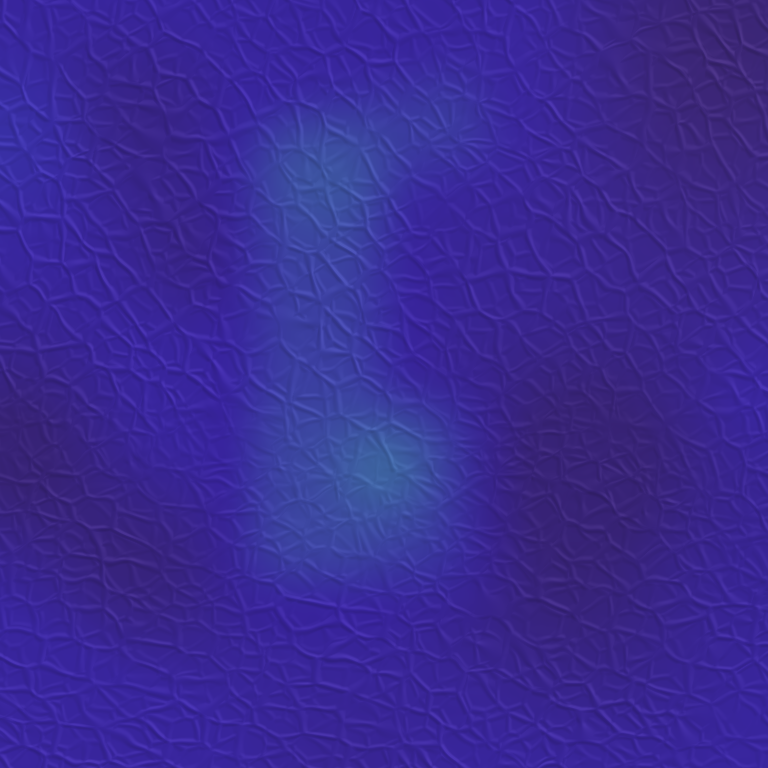
This texture is drawn by a three.js fragment shader. Its source:

```glsl
varying vec2 vUv;

vec2 hash2(vec2 p) {
  vec3 q = fract(p.xyx * vec3(0.1031, 0.1030, 0.0973));
  q += dot(q, q.yzx + 33.33);
  return fract((q.xx + q.yz) * q.zy);
}

float noise(vec2 p) {
  vec2 i = floor(p), f = fract(p);
  f = f * f * (3.0 - 2.0 * f);
  return mix(mix(hash2(i).x, hash2(i + vec2(1, 0)).x, f.x),
             mix(hash2(i + vec2(0, 1)).x, hash2(i + vec2(1, 1)).x, f.x), f.y);
}

// Coordinates along and across the direction a
vec2 rotate(vec2 p, float a) {
  return mat2(cos(a), -sin(a), sin(a), cos(a)) * p;
}

// Groove between cells: 1 on the border, 0 inside
float crease(vec2 p, float width) {
  vec2 cell = floor(p), f = fract(p);
  float near = 8.0, second = 8.0;
  for (int y = -1; y <= 1; y++) {
    for (int x = -1; x <= 1; x++) {
      vec2 o = vec2(x, y);
      float d = length(o + 0.08 + 0.84 * hash2(cell + o + 40.0) - f);
      second = min(second, max(near, d));
      near = min(near, d);
    }
  }
  return 1.0 - smoothstep(0.0, width, second - near);
}

// Leather relief: diagonal folds above, flatter folds below, fine wrinkles
float leather(vec2 p) {
  vec2 warp = vec2(noise(p * 8.0), noise(p * 8.0 + 31.0)) - 0.5;
  vec2 ripple = vec2(noise(p * 42.0 + 7.0), noise(p * 42.0 + 53.0)) - 0.5;
  vec2 q = p + 0.025 * warp + 0.008 * ripple;
  float lower = smoothstep(0.35, 0.6, 0.85 - p.y + 0.25 * (noise(p * 4.0) - 0.5));
  float diagonal = crease(rotate(q, -0.85) * vec2(17.0, 25.0), 0.25);
  float level = crease(rotate(q, -0.3) * vec2(17.0, 27.0) + 9.0, 0.25);
  float wrinkle = crease(rotate(q, 0.5) * vec2(29.0, 33.0) + 17.0, 0.3);
  float folds = mix(diagonal, level, lower) * (0.5 + 0.6 * noise(p * 14.0 + 80.0));
  float fine = wrinkle * (0.2 + 0.5 * noise(p * 18.0 + 20.0));
  return -max(folds, fine) + 0.15 * noise(p * 75.0) + 0.3 * noise(p * 30.0);
}

float softBox(vec2 p, vec2 halfSize, float blur) {
  vec2 s = 1.0 - smoothstep(halfSize - blur, halfSize + blur, abs(p));
  return s.x * s.y;
}

float spot(vec2 p, vec2 center, float radius) {
  vec2 d = (p - center) / radius;
  return exp(-dot(d, d));
}

void main() {
  vec2 p = vUv;

  // Uneven violet dye
  float tone = 0.98 + 0.6 * (noise(p * 4.5 + 3.0) - 0.5);
  tone -= 0.85 * spot(p, vec2(0.02, 0.41), 0.13) + 0.65 * spot(p, vec2(0.18, 0.84), 0.12);
  tone -= 0.55 * spot(p, vec2(0.25, 0.67), 0.09) + 0.65 * spot(p, vec2(0.17, 0.27), 0.12);
  tone -= 0.75 * spot(p, vec2(0.76, 0.42), 0.15) + 0.75 * spot(p, vec2(0.8, 0.22), 0.17);
  tone -= 0.85 * spot(p, vec2(0.97, 0.93), 0.25);
  tone += 0.5 * spot(p, vec2(0.0, 0.82), 0.12) + 0.4 * spot(p, vec2(0.98, 0.48), 0.09);
  tone += 0.4 * spot(p, vec2(0.05, 0.08), 0.16);
  vec3 color = mix(vec3(0.215, 0.135, 0.465), vec3(0.22, 0.145, 0.615), clamp(tone, 0.0, 1.0));
  color += vec3(0.02, 0.015, 0.0) * spot(p, vec2(1.0, 0.85), 0.3);
  color += vec3(0.0, 0.04, 0.03) * spot(p, vec2(0.0, 0.82), 0.1);

  // Blurred blue patch with a vivid rim and teal cores
  float column = softBox(p - vec2(0.415, 0.54), vec2(0.08, 0.28), 0.055);
  float foot = softBox(p - vec2(0.47, 0.36), vec2(0.125, 0.11), 0.06);
  float arm = softBox(rotate(p - vec2(0.49, 0.82), 0.25), vec2(0.14, 0.055), 0.055);
  float glow = 1.0 - (1.0 - 0.75 * column) * (1.0 - 0.65 * foot) * (1.0 - 0.6 * arm);
  float rim = max(softBox(p - vec2(0.42, 0.53), vec2(0.12, 0.33), 0.07),
                  softBox(p - vec2(0.47, 0.36), vec2(0.17, 0.14), 0.07));
  color = mix(color, vec3(0.215, 0.12, 0.63), 0.6 * rim);
  color = mix(color, vec3(0.235, 0.28, 0.63), glow);
  float teal = spot(p, vec2(0.5, 0.39), 0.07) + 0.5 * spot(p, vec2(0.43, 0.76), 0.08);
  color = mix(color, vec3(0.24, 0.43, 0.63), 0.75 * teal);

  // Light from the lower left
  vec2 towardLight = vec2(-0.0011, -0.0017);
  float shade = clamp(leather(p - towardLight) - leather(p + towardLight), -0.8, 0.8);
  color *= 1.0 + 0.17 * shade;
  color += vec3(0.05, 0.05, 0.02) * max(shade, 0.0);
  gl_FragColor = vec4(color, 1.0);
}
```
